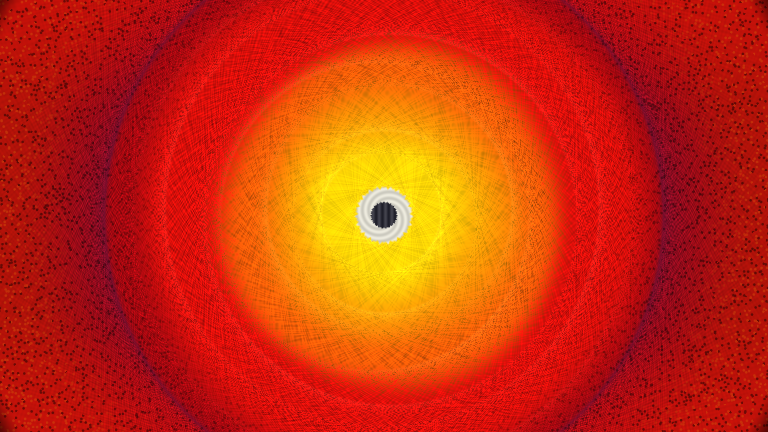
This background is drawn by a Shadertoy shader. Its source:

```glsl
// Wound thread disc: tangent strings glowing from a white core through yellow and red to a purple rim
#define CENTER vec2(0.0, 0.002)
#define HOLE_R 0.030
#define CORE_R 0.064
#define RIM_R 0.647
#define LAYERS 9
#define THREADS 700.0
#define THREAD_SHADE 0.17
#define COLOR_FRAY 0.016
#define FLECK_SCALE 110.0

const vec3 YELLOW  = vec3(1.00, 0.85, 0.02);
const vec3 AMBER   = vec3(0.98, 0.59, 0.02);
const vec3 ORANGE  = vec3(0.95, 0.36, 0.03);
const vec3 RED     = vec3(0.85, 0.06, 0.04);
const vec3 CRIMSON = vec3(0.64, 0.03, 0.06);
const vec3 PURPLE  = vec3(0.43, 0.06, 0.20);
const vec3 IVORY   = vec3(0.93, 0.92, 0.87);

vec2 hash2(vec2 p) {
    vec3 q = fract(vec3(p.xyx) * vec3(0.1031, 0.1030, 0.0973));
    q += dot(q, q.yzx + 33.33);
    return fract((q.xx + q.yz) * q.zy);
}

// Cellular noise: x = distance to the nearest seed, y = random value of its cell
vec2 cells(vec2 p) {
    vec2 base = floor(p), best = vec2(9.0, 0.0);
    for (int j = -1; j <= 1; j++)
    for (int i = -1; i <= 1; i++) {
        vec2 id = base + vec2(i, j);
        vec2 seed = hash2(id);
        float d = length(id + seed - p);
        if (d < best.x) best = vec2(d, fract(seed.x * 7.3 + seed.y * 3.1));
    }
    return best;
}

// Uneven strands indexed by the angle of their tangent point
float strands(float angle, float count, float seed) {
    return sin(count * angle + 2.5 * sin(37.0 * angle + seed)) * 0.65
         + sin(floor(count * 0.37) * angle + 2.0 * sin(11.0 * angle + seed)) * 0.35;
}

// x = shading of all crossing threads, y = bright edges where they bunch up
vec2 weave(vec2 p) {
    vec2 sum = vec2(0.0);
    for (int i = 0; i < LAYERS; i++) {
        float t = float(i) / float(LAYERS - 1), seed = float(i) * 2.4;
        float radius = mix(CORE_R, RIM_R, t);
        vec2 q = p - 0.022 * sin(3.1416 * t) * vec2(cos(seed), sin(seed));
        float r = length(q), gap = r - radius;
        float angle = atan(q.y, q.x);
        float turn = acos(min(radius / max(r, 0.001), 1.0));
        float count = ceil(radius * THREADS);
        float weight = smoothstep(-0.004, 0.004, gap) * exp(-max(gap, 0.0) / 0.13);
        sum.x += weight * (strands(angle + turn, count, seed)
                         + strands(angle - turn, count, seed + 1.7));
        float bunch = 0.6 + 0.4 * sin(angle * 2.0 + seed);
        sum.y += weight * bunch * exp(-max(gap, 0.0) / 0.014);
    }
    return sum;
}

// Radial colour of the disc
vec3 discColor(float r) {
    vec3 col = mix(YELLOW, AMBER, smoothstep(0.12, 0.25, r));
    col = mix(col, ORANGE, smoothstep(0.22, 0.34, r));
    col = mix(col, RED, smoothstep(0.35, 0.43, r));
    return mix(col, CRIMSON, smoothstep(0.53, 0.63, r));
}

void mainImage(out vec4 fragColor, in vec2 fragCoord) {
    float px = 1.0 / iResolution.y;
    vec2 p = (fragCoord - 0.5 * iResolution.xy) * px - CENTER;
    float r = length(p), angle = atan(p.y, p.x);
    vec2 thread = weave(p);

    // Disc, with colours frayed along the strings and shifted slightly to the right
    float bandR = length(p - vec2(0.018, -0.004) * smoothstep(0.1, 0.35, r));
    bandR += COLOR_FRAY * thread.x * smoothstep(0.06, 0.3, r) + 0.008 * sin(3.0 * angle + 18.0 * r);
    vec3 col = discColor(bandR);

    // Outer field: purple beside the rim, redder towards the corners
    float beyond = max(r - RIM_R, 0.0);
    vec3 field = mix(CRIMSON, vec3(0.70, 0.07, 0.03), smoothstep(0.02, 0.22, beyond));
    field = mix(field, RED, 0.45 * smoothstep(0.2, 0.5, abs(p.y)));
    field = mix(field, PURPLE, 0.65 * exp(-beyond / 0.07) * (1.0 - 0.7 * smoothstep(0.1, 0.5, abs(p.y))));
    col = mix(col, field, smoothstep(-0.006, 0.006, r - RIM_R));

    // Strand relief and bunched edges
    float relief = THREAD_SHADE * mix(0.4, 1.0, smoothstep(0.1, 0.4, r));
    col *= 1.0 + relief * thread.x;
    col += vec3(0.10, 0.07, 0.06) * thread.y * smoothstep(0.66, 0.5, r);
    col = mix(col, PURPLE, 0.7 * exp(-abs(r - RIM_R) / 0.006));

    // Dark gaps and orange flecks between the strings
    vec2 cell = cells(p * FLECK_SCALE);
    float fleck = smoothstep(0.5, 0.15, cell.x);
    float outer = smoothstep(0.04, 0.25, beyond);
    col *= 1.0 - 0.45 * fleck * step(cell.y, 0.3) * smoothstep(0.4, 0.75, r);
    col = mix(col, vec3(0.82, 0.30, 0.04), 0.5 * outer * fleck * step(0.72, cell.y));
    col *= 1.0 - 0.6 * smoothstep(0.97, 1.03, r);

    // White core and its striped dark hole
    float fray = 0.002 * sin(23.0 * angle) + 0.0015 * sin(41.0 * angle);
    vec3 core = IVORY * (0.93 + 0.07 * sin(r * 420.0 + 5.0 * angle));
    col = mix(core, col, smoothstep(-0.004, 0.004, r - CORE_R + fray));
    vec3 hole = vec3(0.19, 0.19, 0.23) + 0.07 * sin(p.x * 430.0);
    col = mix(hole, col, smoothstep(-px, px, r - HOLE_R + 0.5 * fray));

    fragColor = vec4(clamp(col, 0.0, 1.0), 1.0);
}
```
